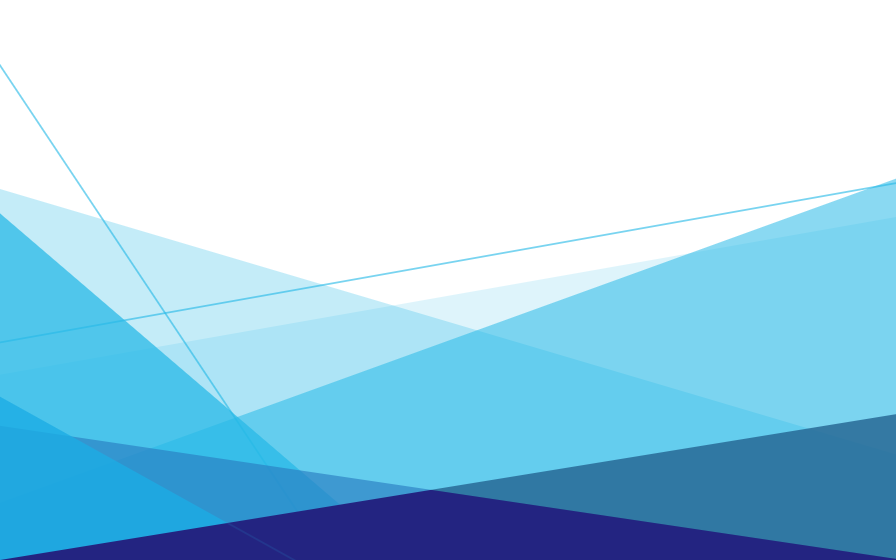
This background is drawn by a Shadertoy shader. Its source:

```glsl
// Overlapping translucent blue planes on white, crossed by two hairlines.
// Each plane fills the area under a straight edge, stored as its height at
// the left and right canvas borders; planes are alpha blended back to front.

// Edges: height at left, height at right (fractions of canvas height)
const vec2 EDGE_PALE   = vec2(0.331, 0.6125);
const vec2 EDGE_LIGHT  = vec2(0.6625, 0.1885);
const vec2 EDGE_RISING = vec2(0.102, 0.681);
const vec2 EDGE_STEEP  = vec2(0.619, -0.752);
const vec2 EDGE_CORNER = vec2(0.2917, -0.597);
const vec2 EDGE_FALL   = vec2(0.2396, 0.002);
const vec2 EDGE_BASE   = vec2(0.0, 0.2604);
const vec2 LINE_STEEP  = vec2(0.8833, -1.517);
const vec2 LINE_RISING = vec2(0.3885, 0.673);

// Colours, with opacity in the fourth component
const vec3 PAPER      = vec3(1.0);
const vec3 CYAN       = vec3(0.150, 0.725, 0.905);
const vec4 AZURE      = vec4(0.108, 0.675, 0.895, 0.80);
const vec4 BLUE       = vec4(0.160, 0.490, 0.760, 0.65);
const vec4 STEEL      = vec4(0.153, 0.412, 0.588, 0.85);
const vec3 NAVY       = vec3(0.137, 0.141, 0.506);

const float PALE_ALPHA   = 0.15;
const float LIGHT_ALPHA  = 0.27;
const float RISING_ALPHA = 0.54;
const float STEEP_ALPHA  = 0.735;
const float LINE_ALPHA   = 0.62;
const float CREASE_ALPHA = 0.12;
const float LINE_HALF_WIDTH = 0.0016;

// Signed distance below an edge, in canvas heights
float depthBelow(vec2 uv, vec2 edge) {
    float slope = (edge.y - edge.x) * iResolution.y / iResolution.x;
    return (mix(edge.x, edge.y, uv.x) - uv.y) / sqrt(1.0 + slope * slope);
}

// Antialiased coverage of the area under an edge
float fillUnder(vec2 uv, vec2 edge) {
    return clamp(depthBelow(uv, edge) * iResolution.y + 0.5, 0.0, 1.0);
}

// Antialiased coverage of a thin line along an edge
float hairline(vec2 uv, vec2 edge) {
    float inside = LINE_HALF_WIDTH - abs(depthBelow(uv, edge));
    return clamp(inside * iResolution.y + 0.5, 0.0, 1.0);
}

void mainImage(out vec4 fragColor, in vec2 fragCoord) {
    vec2 uv = fragCoord / iResolution.xy;
    vec3 color = PAPER;

    // Cyan planes
    color = mix(color, CYAN, PALE_ALPHA * fillUnder(uv, EDGE_PALE));
    color = mix(color, CYAN, LIGHT_ALPHA * fillUnder(uv, EDGE_LIGHT));
    color = mix(color, CYAN, RISING_ALPHA * fillUnder(uv, EDGE_RISING));
    color = mix(color, CYAN, STEEP_ALPHA * fillUnder(uv, EDGE_STEEP));

    // Hairlines
    color = mix(color, CYAN, LINE_ALPHA * hairline(uv, LINE_STEEP));
    color = mix(color, CYAN, LINE_ALPHA * hairline(uv, LINE_RISING));

    // Deeper planes in the lower left
    float fall = fillUnder(uv, EDGE_FALL);
    color = mix(color, BLUE.rgb, BLUE.a * fall);
    color = mix(color, AZURE.rgb, AZURE.a * fillUnder(uv, EDGE_CORNER));

    // Steel ground, navy where it meets the falling plane
    float base = fillUnder(uv, EDGE_BASE);
    vec3 ground = mix(mix(color, STEEL.rgb, STEEL.a), NAVY, fall);
    color = mix(color, ground, base);

    // Faint crease continuing the corner plane over the navy
    color = mix(color, CYAN, CREASE_ALPHA * base * hairline(uv, EDGE_CORNER));

    fragColor = vec4(color, 1.0);
}
```
